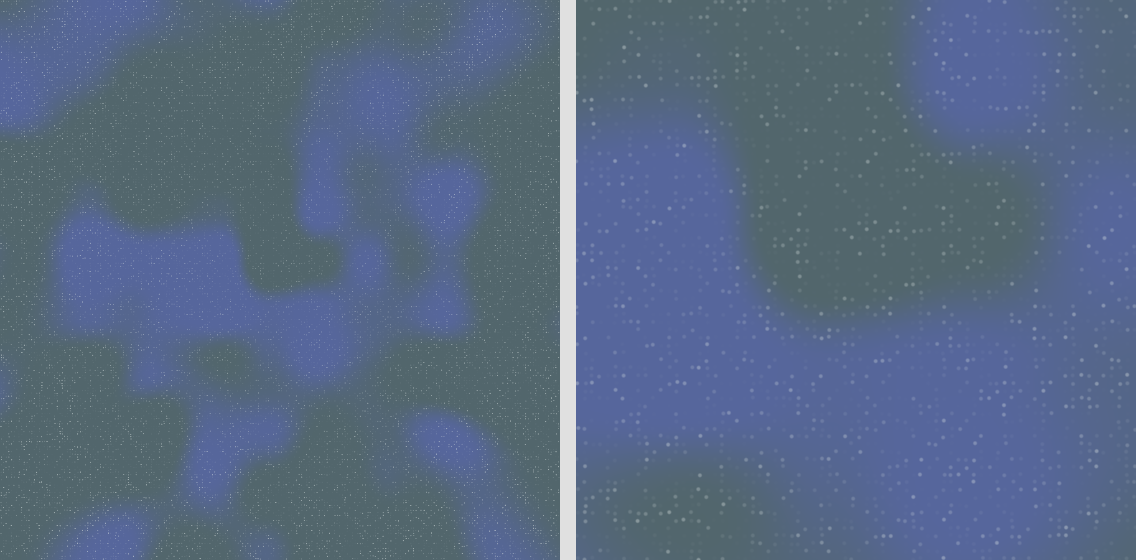
Left: the whole. Right: its middle third, enlarged.
Give the GLSL for this background, as a three.js fragment shader.

```glsl
varying vec2 vUv;

float hash(vec3 p) {
  return fract(sin(dot(p, vec3(127.1, 311.7, 74.7))) * 43758.5453);
}

// Smoothly interpolated lattice noise
float valueNoise(vec3 p) {
  vec3 cell = floor(p);
  vec3 w = fract(p);
  w = w * w * (3.0 - 2.0 * w);
  vec2 o = vec2(0.0, 1.0);
  vec4 near = vec4(hash(cell), hash(cell + o.yxx), hash(cell + o.xyx), hash(cell + o.yyx));
  vec4 far = vec4(hash(cell + o.xxy), hash(cell + o.yxy), hash(cell + o.xyy), hash(cell + o.yyy));
  vec4 slab = mix(near, far, w.z);
  vec2 row = mix(slab.xz, slab.yw, w.x);
  return mix(row.x, row.y, w.y);
}

// One soft speck per grid cell, most of them very faint
float specks(vec2 uv) {
  vec2 grid = uv * 220.0;
  vec2 cell = floor(grid);
  vec2 center = 0.35 + 0.3 * vec2(hash(vec3(cell, 1.0)), hash(vec3(cell, 2.0)));
  float dist = length(fract(grid) - center);
  float brightness = pow(hash(vec3(cell, 3.0)), 7.0);
  return brightness * (1.0 - smoothstep(0.1, 0.38, dist));
}

void main() {
  vec2 p = vUv * 2.0 - 1.0;

  // Clouds on a sphere seen from inside, so they widen toward the corners
  vec3 direction = normalize(vec3(p, 1.0));
  float density = valueNoise(direction * 5.7 + vec3(13.2, 7.6, 4.3));
  float cloud = smoothstep(0.42, 0.82, density);
  vec3 color = mix(vec3(0.322, 0.4, 0.425), vec3(0.337, 0.4, 0.61), cloud);

  // Specks grow brighter away from the middle
  float glow = specks(vUv) * mix(0.32, 0.55, smoothstep(0.0, 1.2, length(p)));
  color = mix(color, vec3(0.9, 0.93, 0.92), glow);

  gl_FragColor = vec4(color, 1.0);
}
```
